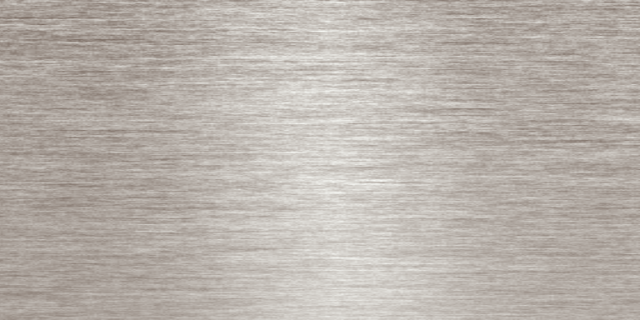
Reproduce this texture procedurally as a Shadertoy shader.

```glsl
// Brushed warm-grey metal with fine horizontal scratches and a soft vertical sheen.

// Integer hash of a lattice cell, 0 to 1
float hash(ivec2 cell) {
    uvec2 q = uvec2(cell) * uvec2(1597334673u, 3812015801u);
    uint n = (q.x ^ q.y) * 1597334673u;
    n = (n ^ (n >> 15)) * 2246822519u;
    n ^= n >> 13;
    return float(n >> 8) / 16777216.0;
}

// Smooth value noise, 0 to 1, with lattice rows centred at half units
float noise(vec2 p) {
    p.y -= 0.5;
    ivec2 i = ivec2(floor(p));
    vec2 f = fract(p);
    f = f * f * (3.0 - 2.0 * f);
    return mix(mix(hash(i), hash(i + ivec2(1, 0)), f.x),
               mix(hash(i + ivec2(0, 1)), hash(i + ivec2(1, 1)), f.x), f.y);
}

// Signed noise of a given grain count per unit height
float layer(vec2 p, vec2 scale, float seed) {
    return noise(p * scale + seed * vec2(17.37, 300.0)) - 0.5;
}

// Ragged hairlines that keep only the peaks of the noise, 0 to 1
float hairlines(vec2 p, float seed) {
    float line = layer(p, vec2(3.2, 190.0), seed) + 0.5;
    float breaks = layer(p, vec2(32.0, 230.0), seed + 1.0);
    return smoothstep(0.72, 1.0, line + 0.3 * breaks);
}

void mainImage(out vec4 fragColor, in vec2 fragCoord) {
    vec2 uv = fragCoord / iResolution.xy;
    vec2 p = fragCoord / iResolution.y;

    // Broad lighting: bright band leaning slightly, fading near the top
    float offset = (uv.x - mix(0.54, 0.485, uv.y)) / 0.14;
    float sheen = exp(-0.5 * offset * offset);
    float tone = mix(0.18, 0.32, uv.x);
    tone += sheen * (0.65 - 0.12 * smoothstep(0.65, 1.0, uv.y));
    tone -= 0.08 * smoothstep(0.7, 1.0, uv.y);

    // Streaks, from short and thin to long and wide
    float relief = 0.34 * layer(p, vec2(13.0, 213.0), 1.0);
    relief += 0.27 * layer(p, vec2(4.3, 157.0), 2.0);
    relief += 0.16 * layer(p, vec2(1.7, 109.0), 3.0);
    relief += 0.09 * layer(p, vec2(1.3, 47.0), 4.0);

    // Dashes and speckle break up the streaks
    relief += 0.36 * layer(p, vec2(47.0, 229.0), 5.0);
    relief += 0.28 * layer(p, vec2(140.0, 256.0), 6.0);

    // Bright and dark hairlines
    relief += 0.24 * hairlines(p, 7.0) - 0.28 * hairlines(p, 9.0);

    // Brushing is stronger towards the top
    tone += mix(0.75, 1.3, uv.y) * relief;

    // Warm shadow to nearly neutral highlight
    vec3 color = mix(vec3(0.62, 0.58, 0.55), vec3(0.85, 0.84, 0.82), tone);
    fragColor = vec4(clamp(color, 0.0, 1.0), 1.0);
}
```
